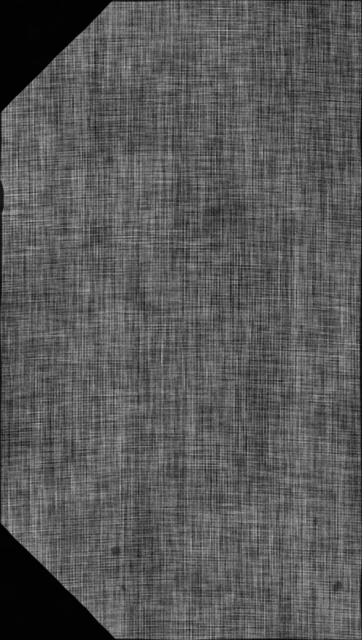
Write a WebGL 2 fragment shader that draws this texture.

```glsl
#version 300 es
precision highp float;

uniform vec2 u_resolution;
out vec4 fragColor;

// Lengths are fractions of the canvas height
const float BASE_GREY = 0.352;
const float LEATHER_GREY = 0.006;
const float THREADS = 232.0;        // regular threads per canvas height
const float FIBRES = 400.0;         // fine streaks per canvas height
const float WARP_CONTRAST = 0.15;
const float WEFT_CONTRAST = 0.135;
const float LONG_WARP_CONTRAST = 0.10;
const float LONG_WEFT_CONTRAST = 0.05;
const float GRAIN_CONTRAST = 0.10;
const vec2 RIDGE_CONTRAST = vec2(0.036, 0.026);
const float BAND_CONTRAST = 0.085;
const float MOTTLE_CONTRAST = 0.10;
const float SLUB_LIGHT = 0.08;
const float CORNER_TOP = 0.177;
const float CORNER_BOTTOM = 0.183;
const int STAINS = 12;

float hash(vec2 cell) {
    uvec2 q = uvec2(ivec2(cell)) * uvec2(1597u, 3821u);
    uint h = (q.x ^ (q.y << 7)) * 74093u + q.y;
    h = (h ^ (h >> 15)) * 48271u;
    h = (h ^ (h >> 13)) * 69621u;
    h ^= h >> 16;
    return float(h & 65535u) / 65535.0;
}

// Value noise, centred on zero
float noise(vec2 p) {
    vec2 i = floor(p), f = fract(p);
    f = f * f * (3.0 - 2.0 * f);
    float low = mix(hash(i), hash(i + vec2(1, 0)), f.x);
    float high = mix(hash(i + vec2(0, 1)), hash(i + vec2(1, 1)), f.x);
    return mix(low, high, f.y) - 0.5;
}

// Separate threads side by side, each varying smoothly along its length
float strand(float across, float along, float seed) {
    float id = floor(across);
    float edge = smoothstep(0.7, 1.0, fract(across));
    float s = along + seed;
    float here = noise(vec2(id + seed, s + 37.0 * hash(vec2(id, seed))));
    float next = noise(vec2(id + 1.0 + seed, s + 37.0 * hash(vec2(id + 1.0, seed))));
    return mix(here, next, edge);
}

float cloud(vec2 p) {
    return noise(p) + 0.5 * noise(p * 2.1 + 17.0) + 0.25 * noise(p * 4.3 + 41.0);
}

// Woven cloth: crossing fibres, thread ridges and loose bright slubs
float cloth(vec2 p) {
    vec2 bent = p + 0.004 * vec2(noise(p * vec2(9, 3) + 7.0), noise(p * vec2(4, 9) + 29.0));
    bent.y -= 0.010 * sin(p.x * 5.5);
    vec2 fibre = bent * FIBRES;

    float warp = strand(fibre.x, bent.y * 42.0, 100.0);
    float weft = strand(fibre.y, bent.x * 46.0, 300.0);
    float longWarp = strand(fibre.x * 0.8, bent.y * 6.0, 500.0);
    float longWeft = strand(fibre.y * 0.8, bent.x * 11.0, 700.0);
    float grain = noise(p * FIBRES * 1.1 + 900.0);

    // Ridges fade in and out so the weave stays uneven
    vec2 ridge = cos(6.2832 * THREADS * bent);
    vec2 fade = 1.0 + 1.4 * vec2(noise(p * vec2(40, 8) + 1900.0), noise(p * vec2(12, 40) + 2100.0));
    float weave = dot(ridge * fade, RIDGE_CONTRAST);

    float slub = smoothstep(0.2, 0.45, strand(fibre.y, bent.x * 24.0, 1100.0))
               * smoothstep(0.0, 0.3, noise(p * 19.0 + 1300.0));
    slub += smoothstep(0.2, 0.45, strand(fibre.x, bent.y * 14.0, 1500.0))
          * smoothstep(0.0, 0.3, noise(p * 13.0 + 1700.0));

    return WARP_CONTRAST * warp + WEFT_CONTRAST * weft
         + LONG_WARP_CONTRAST * longWarp + LONG_WEFT_CONTRAST * longWeft
         + GRAIN_CONTRAST * grain + weave + SLUB_LIGHT * slub;
}

// Small dark stains, strongest towards the rim
float stains(vec2 p, float width) {
    float dark = 0.0;
    for (int i = 0; i < STAINS; i++) {
        float k = float(i);
        vec2 centre = vec2(hash(vec2(k, 3)) * width, hash(vec2(k, 11)));
        float radius = mix(0.003, 0.009, hash(vec2(k, 23)));
        float d = length(p - centre) + 0.006 * noise(p * 130.0);
        float rim = mix(0.15, 0.6, smoothstep(0.2, 0.5, abs(centre.y - 0.5)));
        dark = max(dark, rim * (1.0 - smoothstep(radius * 0.5, radius * 1.3, d)));
    }
    return dark;
}

void main() {
    vec2 p = gl_FragCoord.xy / u_resolution.y;
    float width = u_resolution.x / u_resolution.y;
    float soft = 1.0 / u_resolution.y;

    // Signed distance inward from the two cut corners
    float corner = 0.7071 * min(p.x + 1.0 - p.y - CORNER_TOP, p.x + p.y - CORNER_BOTTOM);
    corner += 0.002 * noise(p * 45.0);

    // Cloth with broad vertical bands and worn patches
    float grey = BASE_GREY + cloth(p);
    grey += BAND_CONTRAST * noise(p * vec2(32.0, 2.5) + 50.0);
    grey += MOTTLE_CONTRAST * cloud(p * 6.0 + 80.0);
    grey += 0.06 * exp(-max(corner, 0.0) * 18.0);
    grey *= 1.0 - 0.15 * smoothstep(0.25, 0.6, cloud(p * 24.0 + 120.0));
    grey *= 1.0 - 0.75 * stains(p, width);

    // Uneven dark rim and worn notch on the left side
    float rim = min(min(p.x, width - p.x), min(p.y, 1.0 - p.y));
    float notch = 0.006 * (1.0 - smoothstep(0.01, 0.035, abs(p.y - 0.69)));
    float inset = min(rim - 0.0015 - 0.003 * noise(p * 14.0 + 200.0), p.x - notch);
    grey *= mix(0.2, 1.0, smoothstep(-soft, soft, inset));

    // Leather corners
    float leather = LEATHER_GREY + 0.012 * max(cloud(p * 40.0 + 260.0), 0.0);
    grey = mix(leather, grey, smoothstep(-soft, soft, corner));
    fragColor = vec4(vec3(clamp(grey, 0.0, 1.0)), 1.0);
}
```
